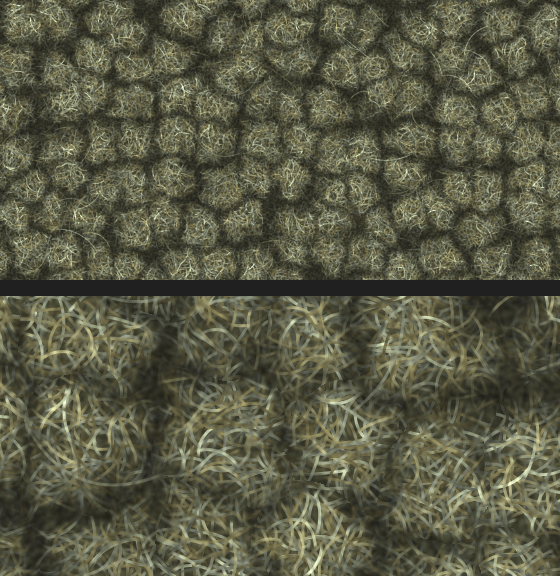
Top: the whole. Bottom: its middle third, enlarged.
Write a WebGL 2 fragment shader that draws this texture.

```glsl
#version 300 es
precision highp float;
// Shaggy wool pile: domed tufts of fine curled fibres over dark gaps.

uniform vec2 u_resolution;
out vec4 fragColor;

// Palette
const vec3 GAP   = vec3(0.17, 0.17, 0.135);
const vec3 SHADE = vec3(0.29, 0.29, 0.21);
const vec3 OLIVE = vec3(0.38, 0.36, 0.24);
const vec3 GREY  = vec3(0.40, 0.42, 0.36);
const vec3 TAN   = vec3(0.48, 0.47, 0.34);
const vec3 PALE  = vec3(0.57, 0.60, 0.50);

// Sizes, in canvas heights
const float TUFT_SIZE    = 0.14;
const float TUFT_WARP    = 0.035;
const float FIBRE_CELL   = 0.040;
const float FIBRE_RADIUS = 0.0018;
const float STRAND_CELL  = 0.11;
const float GRAIN_SCALE  = 125.0;

// Amounts
const int   FIBRE_LAYERS  = 16;
const int   STRAND_LAYERS = 2;
const float STRAND_SHARE  = 0.30;
const float GRAIN_AMOUNT  = 0.42;
const float LIGHT_LOW     = 0.62;
const float LIGHT_HIGH    = 1.22;

vec3 hash3(vec2 p) {
    vec3 q = fract(p.xyx * vec3(0.1031, 0.1030, 0.0973));
    q += dot(q, q.yxz + 33.33);
    return fract((q.xxy + q.yzz) * q.zyx);
}

float gradientDot(vec2 cell, vec2 offset) {
    float a = 6.2832 * hash3(cell).x;
    return dot(vec2(cos(a), sin(a)), offset);
}

// Gradient noise, about -0.7 to 0.7
float noise(vec2 p) {
    vec2 i = floor(p), f = fract(p);
    vec2 u = f * f * f * (f * (f * 6.0 - 15.0) + 10.0);
    vec2 e = vec2(1.0, 0.0);
    return mix(mix(gradientDot(i, f), gradientDot(i + e, f - e), u.x),
               mix(gradientDot(i + e.yx, f - e.yx), gradientDot(i + 1.0, f - 1.0), u.x), u.y);
}

// Nearest tuft: xy = centre, z = nearest distance, w = margin to the next tuft
vec4 findTuft(vec2 p) {
    vec2 q = p / TUFT_SIZE, cell = floor(q), centre = q;
    float first = 9.0, second = 9.0;
    for (int y = -1; y <= 1; y++)
    for (int x = -1; x <= 1; x++) {
        vec2 id = cell + vec2(x, y);
        vec2 c = id + 0.1 + 0.8 * hash3(id + 211.0).xy;
        float d = length(q - c);
        if (d < first) { second = first; first = d; centre = c; }
        else second = min(second, d);
    }
    return vec4(centre * TUFT_SIZE, first, second - first);
}

// Coverage of a bent, tapered fibre centred on the origin
float fibreMask(vec2 v, float angle, float halfLength, float bend, float radius) {
    float c = cos(angle), s = sin(angle);
    vec2 q = vec2(c * v.x + s * v.y, c * v.y - s * v.x);
    float t = q.x / halfLength;
    float slope = 2.0 * bend * t;
    float d = abs(q.y - bend * halfLength * (t * t - 0.33)) * inversesqrt(1.0 + slope * slope);
    float taper = 1.0 - smoothstep(0.65, 1.0, abs(t));
    return clamp((radius - d) * u_resolution.y + 0.5, 0.0, 1.0) * taper;
}

vec3 woolColour(float pick) {
    vec3 c = mix(OLIVE, GREY, smoothstep(0.27, 0.37, pick));
    c = mix(c, TAN, smoothstep(0.60, 0.68, pick));
    return mix(c, PALE, smoothstep(0.80, 0.90, pick));
}

// Lays one sheet of scattered fibres over the colour below
vec3 layFibres(vec3 below, vec2 p, vec2 centre, float cellSize, float layer,
               float spread, float share, float opacity, float light) {
    vec2 shift = layer * vec2(7.31, 3.77);
    vec2 cell = floor(p / cellSize + shift);
    for (int y = -1; y <= 1; y++)
    for (int x = -1; x <= 1; x++) {
        vec2 id = cell + vec2(x, y);
        vec3 a = hash3(id + layer * vec2(31.0, 57.0));
        vec3 b = hash3(id + layer * vec2(43.0, 19.0) + 101.0);
        if (b.z > share) continue;
        vec2 mid = (id + a.xy - shift) * cellSize;
        vec2 fan = mid - centre + 0.0001;
        float angle = atan(fan.y, fan.x) + (a.z - 0.5) * spread;
        float halfLength = cellSize * mix(0.45, 0.92, b.x);
        float mask = fibreMask(p - mid, angle, halfLength, (b.y - 0.5) * 1.1, FIBRE_RADIUS);
        vec3 wool = woolColour(fract(b.x * 7.0 + a.z * 5.0));
        below = mix(below, wool * light * mix(0.76, 1.22, fract(a.x * 9.0 + b.y)), mask * opacity);
    }
    return below;
}

void main() {
    vec2 p = gl_FragCoord.xy / u_resolution.y;

    // Tuft relief
    vec2 warp = vec2(noise(p * 13.0), noise(p * 13.0 + 47.0));
    vec4 tuft = findTuft(p + TUFT_WARP * warp);
    float height = 0.6 * (1.0 - smoothstep(0.15, 0.85, tuft.z)) + 0.4 * smoothstep(0.0, 0.35, tuft.w);
    height += 0.40 * noise(p * 19.0 + 9.0) + 0.25 * noise(p * 5.0 + 71.0);
    height = clamp(height, 0.0, 1.0);
    float light = mix(LIGHT_LOW, LIGHT_HIGH, height);

    // Matted underlayer
    float matting = noise(p * 60.0 + 23.0);
    vec3 colour = mix(GAP, SHADE, clamp(height + matting * 0.8, 0.0, 1.0));

    // Pile, from deep to high
    for (int i = 0; i < FIBRE_LAYERS; i++) {
        float depth = float(i) / float(FIBRE_LAYERS - 1);
        float opacity = 0.9 * smoothstep(depth - 0.55, depth + 0.15, height);
        colour = layFibres(colour, p, tuft.xy, FIBRE_CELL, float(i) + 1.0,
                           2.0 + 3.0 * depth, 1.0, opacity, light * mix(0.72, 1.12, depth));
    }

    // Long loose strands
    for (int i = 0; i < STRAND_LAYERS; i++)
        colour = layFibres(colour, p, vec2(0.3, -3.0), STRAND_CELL, float(i) + 40.0,
                           5.0, STRAND_SHARE, 0.7, mix(0.9, 1.2, height));

    // Fibre tips and fine grain
    float grain = noise(p * GRAIN_SCALE) + 0.5 * noise(p * GRAIN_SCALE * 0.55 + 13.0);
    colour *= 1.0 + GRAIN_AMOUNT * grain;
    fragColor = vec4(clamp(colour, 0.0, 1.0), 1.0);
}
```
